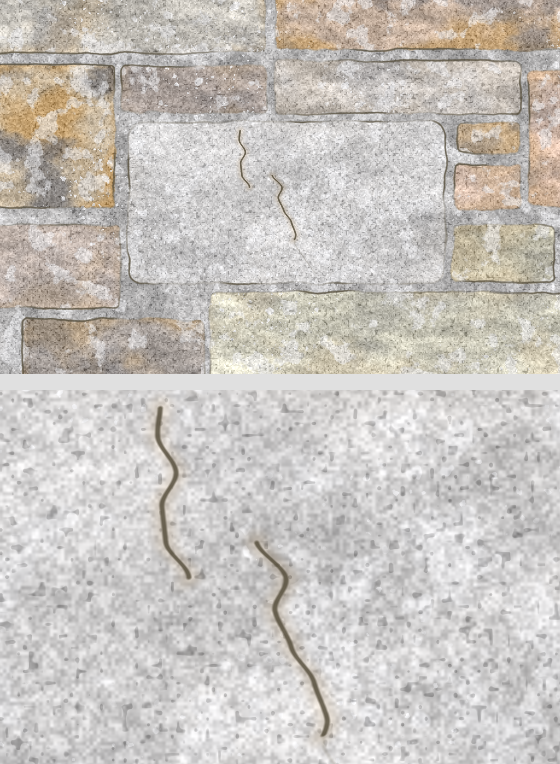
Top, the full canvas; bottom, a detail of the centre.
This texture is drawn by a Shadertoy shader. Its source:

```glsl
// A weathered sandstone wall: rough blocks and one pale cracked slab in grey mortar.
// Blocks are warped rounded boxes; layered value noise adds bedding relief,
// ochre stains, soot, lichen and sandy grain. Lengths are in canvas heights.

const int BLOCKS = 12;
const vec3 MORTAR = vec3(0.715, 0.71, 0.71);
const vec3 SLAB_COLOUR = vec3(0.825, 0.82, 0.82);
const vec3 OCHRE = vec3(0.77, 0.62, 0.41);
const vec3 SOOT = vec3(0.45, 0.45, 0.47);
const vec3 CREVICE = vec3(0.34, 0.31, 0.24);
const vec3 LICHEN = vec3(0.92, 0.92, 0.93);
const float GRAIN = 0.30;
const float WARP = 0.018;
const float CREVICE_WIDTH = 0.0045;

// Block corners: left, bottom, right, top
const vec4 SLAB = vec4(0.342, 0.242, 1.19, 0.674);
const vec4 RECTS[BLOCKS] = vec4[BLOCKS](
    vec4(-0.1, 0.859, 0.707, 1.1), vec4(0.736, 0.866, 1.6, 1.1),
    vec4(-0.1, 0.445, 0.306, 0.828), vec4(0.326, 0.697, 0.709, 0.824),
    vec4(0.732, 0.697, 1.393, 0.836), vec4(1.416, 0.449, 1.6, 0.81),
    vec4(1.222, 0.59, 1.39, 0.672), vec4(1.215, 0.44, 1.393, 0.56),
    vec4(1.21, 0.246, 1.48, 0.398), vec4(-0.1, 0.176, 0.322, 0.398),
    vec4(0.058, -0.1, 0.547, 0.145), vec4(0.562, -0.1, 1.6, 0.219));

// Block colour, and in w how stained it is
const vec4 TINTS[BLOCKS] = vec4[BLOCKS](
    vec4(0.78, 0.765, 0.735, 0.3), vec4(0.81, 0.725, 0.655, 0.65),
    vec4(0.77, 0.71, 0.62, 0.9), vec4(0.72, 0.675, 0.65, 0.2),
    vec4(0.77, 0.755, 0.745, 0.12), vec4(0.84, 0.735, 0.67, 0.3),
    vec4(0.76, 0.69, 0.61, 0.4), vec4(0.81, 0.72, 0.66, 0.25),
    vec4(0.80, 0.785, 0.71, 0.2), vec4(0.80, 0.745, 0.71, 0.25),
    vec4(0.67, 0.64, 0.62, 0.4), vec4(0.83, 0.82, 0.755, 0.15));

float hash(vec2 p) {
    return fract(sin(dot(p, vec2(12.9898, 78.233))) * 43758.5453);
}

float noise(vec2 p) {
    vec2 i = floor(p), f = fract(p);
    f = f * f * (3.0 - 2.0 * f);
    return mix(mix(hash(i), hash(i + vec2(1, 0)), f.x),
               mix(hash(i + vec2(0, 1)), hash(i + vec2(1, 1)), f.x), f.y);
}

float fbm(vec2 p) {
    float sum = 0.0, amp = 0.5;
    for (int i = 0; i < 5; i++) {
        sum += amp * noise(p);
        p = mat2(1.6, 1.2, -1.2, 1.6) * p + 7.3;
        amp *= 0.5;
    }
    return sum / 0.97;
}

float roundBox(vec2 p, vec4 rect, float radius) {
    vec2 q = abs(p - 0.5 * (rect.xy + rect.zw)) - 0.5 * (rect.zw - rect.xy) + radius;
    return length(max(q, 0.0)) + min(max(q.x, q.y), 0.0) - radius;
}

// Distance to a wandering line from a to b
float crack(vec2 p, vec2 a, vec2 b) {
    p.x += 0.022 * (noise(vec2(p.y * 32.0, 4.0)) - 0.5);
    vec2 ab = b - a;
    return length(p - a - ab * clamp(dot(p - a, ab) / dot(ab, ab), 0.0, 1.0));
}

// Ragged pale spots at three sizes, one at most per grid cell
float lichenSpots(vec2 p) {
    float cover = 0.0;
    for (int i = 0; i < 3; i++) {
        vec2 g = p * 20.0 * exp2(float(i)) + 5.7 * float(i);
        vec2 cell = floor(g);
        vec2 centre = 0.35 + 0.3 * vec2(hash(cell), hash(cell + 3.1));
        float radius = 0.3 * hash(cell + 8.7) * step(0.72, hash(cell + 5.3));
        float d = length(fract(g) - centre) + 0.3 * (noise(g * 5.0) - 0.5);
        cover = max(cover, smoothstep(radius, radius - 0.1, d) * step(0.05, radius));
    }
    return cover;
}

void mainImage(out vec4 fragColor, in vec2 fragCoord) {
    vec2 p = fragCoord / iResolution.y;
    vec2 q = p + WARP * (vec2(fbm(p * 14.0), fbm(p * 14.0 + 40.0)) - 0.5);

    // Nearest block and its tint
    float d = roundBox(q, SLAB, 0.04);
    float slab = 1.0;
    vec4 tint = vec4(SLAB_COLOUR, 0.03);
    for (int i = 0; i < BLOCKS; i++) {
        float di = roundBox(q, RECTS[i], 0.014);
        if (di < d) { d = di; tint = TINTS[i]; slab = 0.0; }
    }

    // Bedding relief, lit from above
    vec2 bed = q * vec2(8.0, 19.0);
    float relief = fbm(bed) - fbm(bed + vec2(0.05, 0.3));
    float cloud = fbm(q * vec2(5.0, 8.0) + 12.0) - 0.5;
    vec3 col = tint.rgb * (1.0 + mix(0.55, 0.22, slab) * relief + 0.32 * cloud);

    // Ochre stains, strongest at the rims, then soot
    float rim = smoothstep(0.035, 0.0, -d);
    float rust = smoothstep(0.45, 0.72, fbm(q * 6.0 + 21.0) + 0.12 * rim);
    col = mix(col, OCHRE, min(tint.w * 1.1, 0.85) * rust);
    float grime = smoothstep(0.50, 0.70, fbm(q * vec2(7.0, 10.0) + 33.0));
    col = mix(col, SOOT, grime * (0.12 + 0.65 * tint.w));

    // Mortar between the blocks, smeared a little over the rims
    float smear = d + 0.012 * (fbm(p * 30.0) - 0.5);
    vec3 mortar = MORTAR * (1.0 + 0.5 * (fbm(p * 24.0 + 9.0) - 0.5));
    col = mix(col, mortar, smoothstep(-0.003, 0.003, smear));

    // Lichen in patches
    float patches = smoothstep(0.44, 0.62, fbm(p * 4.0 + 55.0));
    float crust = smoothstep(0.60, 0.68, fbm(p * 22.0 + 70.0));
    col = mix(col, LICHEN, max(lichenSpots(p) * patches * 0.8, crust * 0.55));

    // Sandy grain and dark pits
    float grain = 0.6 * noise(p * 310.0) + 0.4 * noise(p * 130.0 + 17.0) - 0.5;
    col += GRAIN * grain;
    col -= 0.16 * smoothstep(0.74, 0.92, noise(p * 190.0 + 61.0));

    // Broken crevices round the blocks
    float gap = smoothstep(0.42, 0.68, noise(p * 11.0 + 80.0));
    float seam = smoothstep(CREVICE_WIDTH, 0.0, abs(d));
    col = mix(col, CREVICE, seam * (0.18 + 0.65 * gap));

    // Two cracks down the slab, with a faint yellow halo
    float split = min(crack(p, vec2(0.645, 0.65), vec2(0.66, 0.50)),
                      crack(p, vec2(0.738, 0.53), vec2(0.785, 0.36)));
    float hairline = crack(p, vec2(0.785, 0.36), vec2(0.84, 0.27));
    col = mix(col, OCHRE, 0.2 * smoothstep(0.018, 0.0, split));
    col = mix(col, CREVICE, 0.85 * smoothstep(0.0036, 0.0008, split));
    col = mix(col, CREVICE, 0.22 * smoothstep(0.003, 0.0, hairline));

    fragColor = vec4(clamp(col, 0.0, 1.0), 1.0);
}
```
